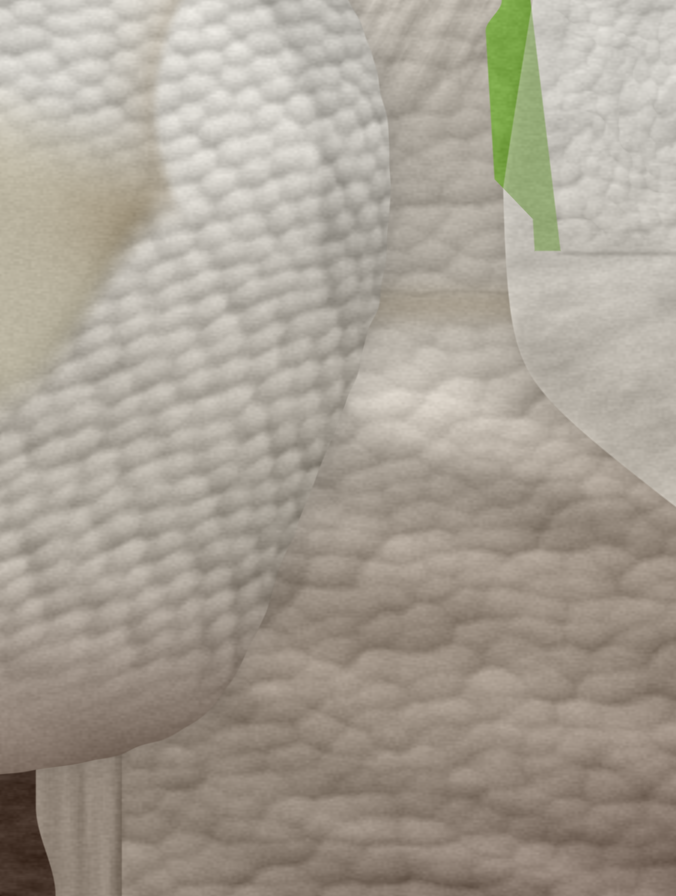
A Shadertoy shader for this texture:

```glsl
const vec3 LIGHT = vec3(0.79, 0.78, 0.755), MID = vec3(0.67, 0.645, 0.605);
const vec3 WARM = vec3(0.59, 0.54, 0.49), DARK = vec3(0.52, 0.455, 0.41);
const vec3 CREAM = vec3(0.74, 0.715, 0.64), CREASE = vec3(0.55, 0.49, 0.39);
const vec3 GREEN = vec3(0.49, 0.66, 0.29), VEILED_GREEN = vec3(0.55, 0.65, 0.42);
const vec3 SEAM = vec3(0.64, 0.6, 0.53), WOOD = vec3(0.27, 0.2, 0.16);
const vec2 ROLL_CELLS = vec2(27, 36), QUILT_CELLS = vec2(22, 38);
const float ROLL_RELIEF = 0.29, QUILT_RELIEF = 0.14, GRAIN = 0.03;

float hash(vec2 p) {
    vec3 q = fract(p.xyx * 0.1031);
    q += dot(q, q.yzx + 33.33);
    return fract((q.x + q.y) * q.z);
}
float noise(vec2 p) {
    vec2 i = floor(p), f = fract(p);
    f *= f * (3.0 - 2.0 * f);
    return mix(mix(hash(i), hash(i + vec2(1, 0)), f.x),
               mix(hash(i + vec2(0, 1)), hash(i + 1.0), f.x), f.y);
}
float fbm(vec2 p) {
    float sum = 0.0, amp = 0.5;
    for (int i = 0; i < 4; i++, amp *= 0.5, p = p * 2.03 + 17.0) sum += amp * noise(p);
    return sum;
}

// Rounded pads on a staggered, jittered lattice; high crisp gives sharp creases
float padHeight(vec2 q, float jitter, float crisp) {
    float sum = 0.0;
    for (int k = 0; k < 9; k++) {
        float row = floor(q.y) + float(k / 3 - 1);
        float shift = 0.5 * mod(row, 2.0);
        vec2 id = vec2(floor(q.x - shift) + float(k % 3 - 1), row);
        vec2 wobble = jitter * (vec2(hash(id), hash(id + 71.0)) - 0.5);
        vec2 d = q - id - vec2(shift + 0.5, 0.5) - wobble;
        sum += exp(-crisp * dot(d, d));
    }
    return 1.0 + log(sum) / crisp;
}
float padLight(vec2 q, float jitter, float crisp, vec2 toLight) {
    float h = padHeight(q, jitter, crisp);
    return h - padHeight(q + toLight, jitter, crisp) + 0.5 * (h - 0.87);
}
float softRamp(float d, float width) { return 0.5 * (d + sqrt(d * d + width * width)); }
float bell(float d, float width) { return exp(-d * d / (width * width)); }
float fade(float d, float width) { return exp(-max(d, 0.0) / width); }

// Outlines: x of an edge at height y
float rollEdge(float y) {
    float top = max(y - 0.8, 0.0);
    return 0.44 - 0.4 * softRamp(0.675 - y, 0.08) - 1.2 * top * top - 0.22 * exp((0.135 - y) / 0.03);
}
float sheetEdge(float y) {
    return 0.556 + 0.17 * max(y - 0.79, 0.0) + 1.35 * softRamp(0.575 - y, 0.06);
}

vec3 quilt(vec2 p) {
    float along = p.y + 0.25 * p.x + 0.05 * (fbm(p * 6.0) - 0.5);
    vec3 col = mix(DARK, WARM, smoothstep(-0.1, 0.25, p.y + 0.25 - 0.45 * p.x));
    col = mix(col, MID + 0.02, smoothstep(0.25, 0.62, p.y - 0.25 * (p.x - 0.4)));
    col += 0.1 * bell(length((p - vec2(0.46, 0.565)) * vec2(0.8, 1.3)), 0.09);
    float folds = 0.03 * cos((along - 0.4975) * 40.5);
    folds += 0.18 * (fbm(vec2(p.x * 5.0, along * 22.0)) - 0.47);
    col += folds * smoothstep(0.64, 0.55, p.y);
    vec2 q = p + 0.03 * vec2(fbm(p * 9.0), fbm(p * 9.0 + 40.0));
    float seam = bell(p.y - 0.66, 0.02);
    col += QUILT_RELIEF * (1.0 - seam) * padLight(q * QUILT_CELLS, 0.85, 16.0, vec2(-0.1, 0.28));
    col = mix(col, SEAM, 0.7 * seam) - 0.04 * bell(p.y - 0.676 + 0.008 * noise(p * 30.0), 0.003);
    float streak = fbm(vec2((p.x - 0.55 * p.y) * 45.0, p.y * 4.0));
    return col + 0.3 * (streak - 0.4) * smoothstep(0.84, 0.95, p.y);
}

vec3 roll(vec2 p, float inset) {
    vec3 col = mix(DARK, MID, smoothstep(0.08, 0.45, p.y));
    col = mix(col, LIGHT, smoothstep(0.42, 1.0, p.y + 0.15 * inset));
    col += 0.04 * bell(inset - 0.2, 0.1) * smoothstep(0.25, 0.5, p.y) - 0.09 * fade(inset, 0.04);
    // Back ridge
    float top = max(p.y - 0.8, 0.0), behind = p.x - 0.36 + 1.6 * top * top;
    col -= 0.1 * smoothstep(-0.012, 0.008, behind) * fade(behind, 0.03) * smoothstep(0.58, 0.75, p.y);
    // Pads crowd together toward the turning edge
    vec2 q = vec2(inset - 0.06 * fade(inset, 0.05), p.y - 0.3 * p.x) + 0.02 * fbm(p * 8.0);
    col += ROLL_RELIEF * smoothstep(0.16, 0.34, p.y) * padLight(q * ROLL_CELLS, 0.4, 9.0, vec2(-0.1, 0.28));
    // Smooth hollow and the cleft above it
    float rise = (p.y - 0.54 - 1.1 * p.x + 0.02 * sin(p.x * 30.0)) / 1.49;
    float hollow = smoothstep(-0.015, 0.03, rise) * smoothstep(0.205, 0.16, p.x)
                 * smoothstep(0.93, 0.8, p.y + 0.35 * p.x);
    float depth = bell(length((p - vec2(0.165, 0.755)) * vec2(0.8, 1.1)), 0.075);
    col = mix(col, mix(CREAM, CREASE, 0.6 * depth) - 0.09 * bell(rise, 0.03), hollow);
    float cleft = 0.17 - p.x + 2.0 * (p.y - 0.88) * (p.y - 0.88);
    col = mix(col, CREASE, 0.4 * smoothstep(-0.012, 0.008, cleft) * fade(cleft, 0.03)
              * smoothstep(0.74, 0.8, p.y));
    return col + 0.12 * (fbm(p * 7.0) - 0.47);
}

vec3 thinSheet(vec2 p, float inset, float green) {
    vec3 col = mix(MID + 0.04, LIGHT, smoothstep(0.45, 0.95, p.y));
    float bumpy = smoothstep(0.715, 0.74, p.y) * smoothstep(0.0, 0.06, inset);
    col += 0.13 * bumpy * padLight(p * 50.0 + 3.0 * fbm(p * 12.0), 0.9, 16.0, vec2(-0.15, 0.25));
    col += 0.2 * (fbm(vec2(p.x + p.y, p.y - 0.4 * p.x) * vec2(14, 36)) - 0.47);
    col = mix(col, VEILED_GREEN, 0.85 * green) + 0.04 * fade(inset, 0.006);
    return col - 0.09 * bell(p.y - 0.717, 0.003) * smoothstep(0.61, 0.64, p.x);
}

void mainImage(out vec4 fragColor, in vec2 fragCoord) {
    vec2 p = fragCoord / iResolution.y;
    float aa = 1.2 / iResolution.y, e = 0.002;
    vec3 col = quilt(p);
    // Green strip
    float left = 0.6 - 0.06 * p.y + clamp(0.72 - 0.9 * p.y, 0.0, 0.04) + 0.02 * smoothstep(0.965, 1.0, p.y);
    float green = smoothstep(-aa, aa, min(min(p.x - left, 0.712 - 0.12 * p.y - p.x), p.y - 0.72));
    col = mix(col, GREEN + 0.12 * (fbm(p * 50.0) - 0.45), green);
    // Thin sheet and its shadow
    float slope = (sheetEdge(p.y + e) - sheetEdge(p.y - e)) / (2.0 * e);
    float inset = (p.x - sheetEdge(p.y)) / length(vec2(1, slope));
    col = mix(col - 0.05 * fade(-inset, 0.012), thinSheet(p, inset, green), smoothstep(-aa, aa, inset));
    // Draped strip over wood
    vec3 strip = WARM + 0.2 * (fbm(p * vec2(55, 5)) - 0.5) - 0.12 * bell(p.x - 0.137, 0.008);
    col = mix(strip, col, smoothstep(-aa, aa, p.x - 0.136));
    vec3 wood = WOOD + 0.16 * (fbm(p * vec2(25, 90)) - 0.5);
    col = mix(wood, col, smoothstep(-aa, aa, p.x - 0.04 - 0.022 * smoothstep(0.1, 0.0, p.y)));
    // Roll and its contact shadow
    slope = (rollEdge(p.y + e) - rollEdge(p.y - e)) / (2.0 * e);
    inset = (rollEdge(p.y) - p.x) / length(vec2(1, slope)) + 0.006 * (noise(p * 38.0) - 0.5);
    col *= 1.0 - 0.1 * fade(-inset, 0.025);
    col = mix(col, roll(p, inset), smoothstep(-aa, aa, inset));
    col += GRAIN * (noise(p * 300.0) + noise(p * vec2(160, 420)) - 1.0);
    fragColor = vec4(clamp(col, 0.0, 1.0), 1.0);
}
```
